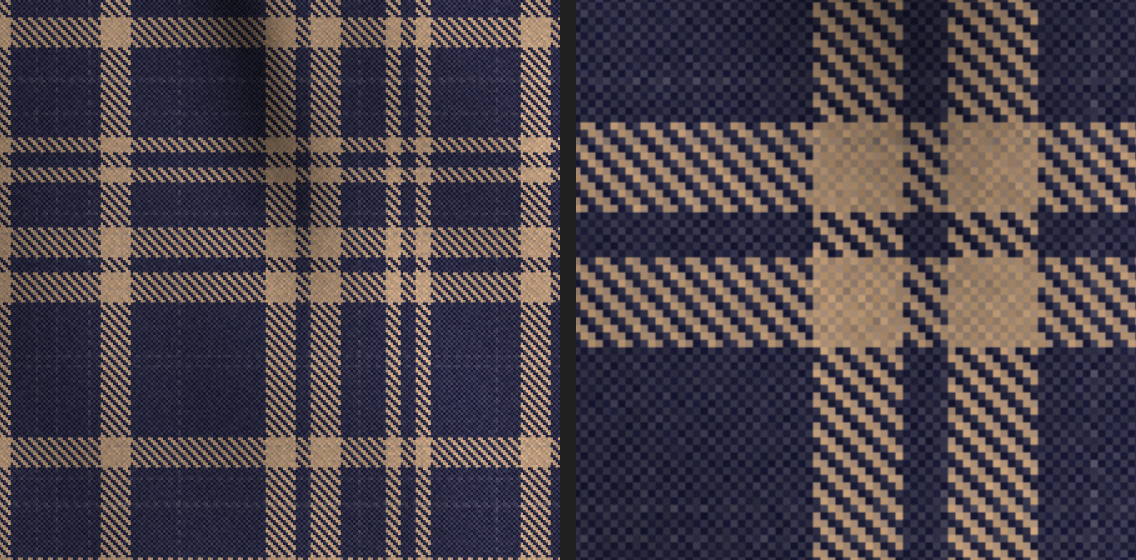
Left: the whole. Right: its middle third, enlarged.
Write a three.js fragment shader that draws this texture.

```glsl
varying vec2 vUv;

const vec3 NAVY = vec3(0.078, 0.08, 0.188);
const vec3 TAN = vec3(0.785, 0.63, 0.468);
const vec3 FUZZ_GREY = vec3(0.43, 0.42, 0.47);
const float THREADS = 6.0;                  // threads in the narrowest stripe
const float SETT = 28.0;                    // narrow stripes in one repeat
const float REPEATS = 4.0 / 3.0;            // repeats across and down
const vec2 SETT_START = vec2(6.71, 6.17);   // first wide stripe, in narrow stripes
const float EDGE = 0.3;                     // softness of a thread edge
const float CHECK_FUZZ = 0.33;
const float GRAIN_FUZZ = 0.14;
const float SLUB_FUZZ = 0.20;
const float SLUB_SHARE = 0.06;
const float WEFT_SHADE = 0.94;
const float CREASE_DEPTH = 0.52;
const float CREASE_WIDTH = 0.08;
const float FOLD_DEPTH = 0.25;

float hash(vec2 p) {
  vec3 q = fract(p.xyx * vec3(0.1031, 0.1030, 0.0973));
  q += dot(q, q.yzx + 33.33);
  return fract((q.x + q.y) * q.z);
}

float corner(vec2 cell, vec2 offset) {
  float angle = 6.2832 * hash(cell + 17.0);
  return dot(vec2(cos(angle), sin(angle)), offset);
}

float gradientNoise(vec2 p) {
  vec2 i = floor(p), f = fract(p);
  vec2 u = f * f * f * (f * (f * 6.0 - 15.0) + 10.0);
  vec2 e = vec2(1.0, 0.0);
  return mix(mix(corner(i, f), corner(i + e.xy, f - e.xy), u.x),
             mix(corner(i + e.yx, f - e.yx), corner(i + 1.0, f - 1.0), u.x), u.y);
}

float band(float s, float start, float width) {
  return step(start, s) * step(s, start + width);
}

// Stripe order: one wide, a wide pair, a narrow pair
float isTan(float thread) {
  float s = mod((thread + 0.5) / THREADS, SETT);
  return band(s, 0.0, 2.0) + band(s, 11.0, 2.0) + band(s, 14.0, 2.0)
       + band(s, 19.0, 1.0) + band(s, 21.0, 1.0);
}

// One visible crossing of the two-over-two twill
vec3 weave(vec2 cell) {
  float diagonal = mod(cell.x + cell.y, 4.0);
  float warpUp = step(diagonal, 1.5);
  float thread = mix(cell.y, cell.x, warpUp);
  vec3 yarn = mix(NAVY, TAN, isTan(thread));

  float slub = step(1.0 - SLUB_SHARE, hash(vec2(thread, 40.0 + 50.0 * warpUp)));
  float fuzz = CHECK_FUZZ * mod(diagonal, 2.0)
             + GRAIN_FUZZ * hash(cell + 200.0)
             + SLUB_FUZZ * slub;
  float shade = mix(WEFT_SHADE, 1.0, warpUp);
  shade *= 0.94 + 0.12 * hash(cell + 431.0);
  return mix(yarn, FUZZ_GREY, fuzz) * shade;
}

// Soft crease leaning right as it runs down, over broad shallow folds
float foldLight(vec2 uv) {
  float wander = 0.03 * gradientNoise(uv * 5.0 + 3.0);
  float center = 0.43 + 0.28 * (0.96 - uv.y) + wander;
  float d = (uv.x - center) / CREASE_WIDTH;
  float crease = exp(-d * d) * smoothstep(0.3, 0.95, uv.y);
  float folds = gradientNoise(vec2(uv.x * 4.0 + uv.y, uv.y * 2.0) + 8.0);
  float side = mix(0.9, 1.04, smoothstep(0.0, 0.75, uv.x));
  return side * (1.0 + FOLD_DEPTH * folds) * (1.0 - CREASE_DEPTH * crease);
}

void main() {
  // Blend the four nearest threads across a narrow edge
  vec2 p = (vUv * SETT * REPEATS - SETT_START) * THREADS - 0.5;
  vec2 cell = floor(p);
  vec2 f = clamp((fract(p) - 0.5) / EDGE + 0.5, 0.0, 1.0);
  vec2 e = vec2(1.0, 0.0);
  vec3 cloth = mix(mix(weave(cell), weave(cell + e.xy), f.x),
                   mix(weave(cell + e.yx), weave(cell + 1.0), f.x), f.y);

  gl_FragColor = vec4(cloth * foldLight(vUv), 1.0);
}
```
